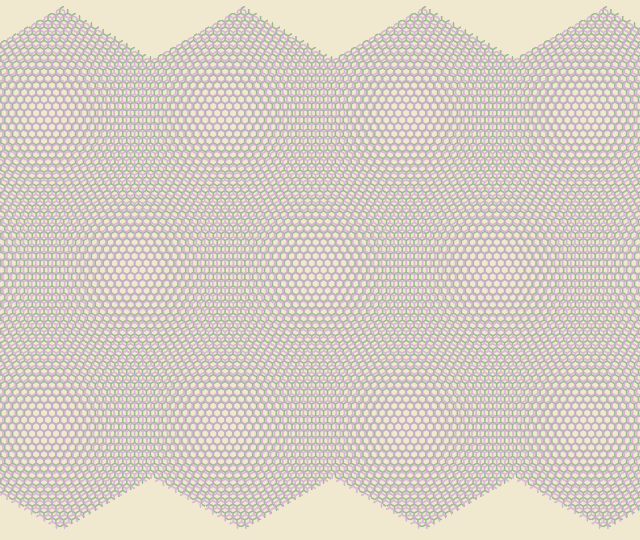
Write a Shadertoy shader that draws this pattern.

```glsl
// Moire of two honeycomb nets, green below and translucent lilac above.
// Both share a centre; 23 green and 22 lilac cells span one beat period.
// Three rows of large hexagonal tiles bound the nets, bond by bond.

const float ROOT3 = 1.7320508;
const float PERIOD = 0.3353;                  // beat period, in canvas heights
const vec2 BEAT_CENTRE = vec2(-0.008, 0.0);
const vec2 TILE_CENTRE = vec2(0.024, 0.003);

const vec3 CREAM = vec3(0.945, 0.91, 0.815);
const vec3 GREEN = vec3(0.59, 0.71, 0.57);
const vec3 LILAC = vec3(0.82, 0.66, 0.84);

// Centre of the pointy-top hexagon that holds p; size is its flat width.
vec2 hexCentre(vec2 p, float size) {
    vec2 pitch = size * vec2(1.0, ROOT3);
    vec2 a = floor(p / pitch + 0.5) * pitch;
    vec2 b = (floor(p / pitch) + 0.5) * pitch;
    return distance(p, a) < distance(p, b) ? a : b;
}

// 1 inside the middle row of tiles and its two neighbours, else 0.
float insideTiles(vec2 p) {
    float rowHeight = 0.5 * ROOT3 * PERIOD;
    float row = hexCentre(p - TILE_CENTRE, PERIOD).y / rowHeight;
    return step(abs(row), 1.5);
}

// Coverage of a honeycomb net; each bond is kept or dropped as a whole.
float honeycomb(vec2 p, float cellsPerPeriod, float relativeWidth, float pixel) {
    float size = PERIOD / cellsPerPeriod;
    vec2 q = p - BEAT_CENTRE;
    vec2 centre = hexCentre(q, size);
    vec2 local = q - centre;

    // Find the closest of the six sides
    float reach = -1.0;
    vec2 normal = vec2(1.0, 0.0);
    for (int i = 0; i < 6; i++) {
        float angle = radians(60.0 * float(i));
        vec2 direction = vec2(cos(angle), sin(angle));
        float along = dot(local, direction);
        if (along > reach) {
            reach = along;
            normal = direction;
        }
    }

    float edgeDistance = 0.5 * size - reach;
    float halfWidth = 0.5 * relativeWidth * size;
    float line = 1.0 - smoothstep(-0.7 * pixel, 0.7 * pixel, edgeDistance - halfWidth);
    vec2 bondMiddle = BEAT_CENTRE + centre + 0.5 * size * normal;
    return line * insideTiles(bondMiddle);
}

void mainImage(out vec4 fragColor, in vec2 fragCoord) {
    float pixel = 1.0 / iResolution.y;
    vec2 p = (fragCoord - 0.5 * iResolution.xy) * pixel;

    // Stack the two nets
    vec3 colour = CREAM;
    colour = mix(colour, GREEN, 0.95 * honeycomb(p, 23.0, 0.20, pixel));
    colour = mix(colour, LILAC, 0.78 * honeycomb(p, 22.0, 0.21, pixel));
    fragColor = vec4(colour, 1.0);
}
```
